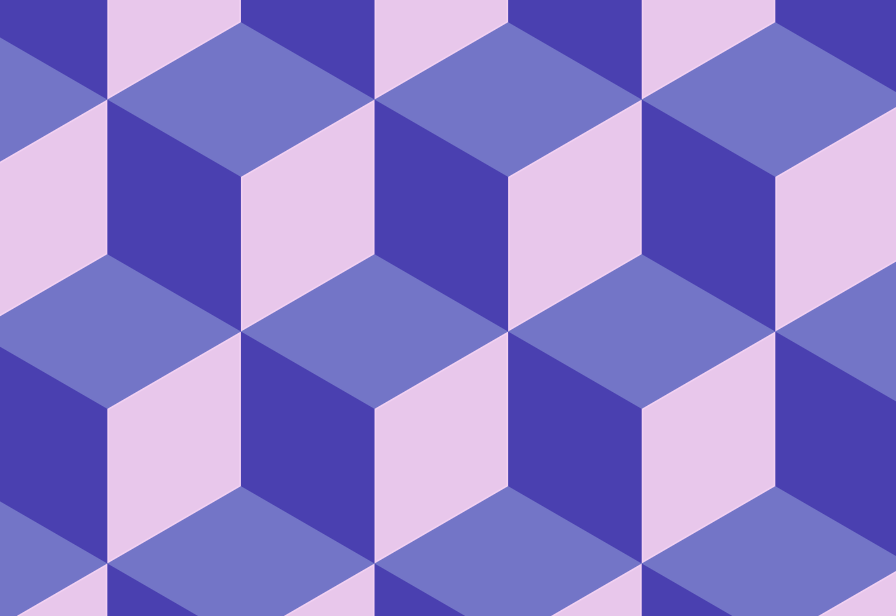
Write a WebGL 1 fragment shader that draws this pattern.

```glsl
precision highp float;
// Tumbling blocks: isometric cubes in staggered rows with three flat faces.

uniform vec2 u_resolution;

const vec2 HALF_TOP = vec2(0.1491, 0.0863);  // half diagonals of a top face
const vec2 ANCHOR = vec2(0.2689, 0.5764);    // centre of one top face
const vec3 TOP_COLOR = vec3(0.45, 0.46, 0.78);
const vec3 LEFT_COLOR = vec3(0.29, 0.25, 0.69);
const vec3 RIGHT_COLOR = vec3(0.91, 0.78, 0.92);
const vec3 RIM_COLOR = vec3(0.95, 0.82, 0.95);
const float RIM_WIDTH = 0.0018;

// Offset from the nearest multiple of the period.
float centered(float x, float period) {
  return mod(x + 0.5 * period, period) - 0.5 * period;
}

// Antialiased coverage of the negative side of a distance.
float coverage(float d, float pixel) {
  return clamp(0.5 - d / pixel, 0.0, 1.0);
}

// Signed distance to the top faces of both staggered rows.
float topDistance(vec2 q) {
  float even = abs(centered(q.x, 2.0)) + abs(centered(q.y, 6.0));
  float odd = abs(centered(q.x - 1.0, 2.0)) + abs(centered(q.y - 3.0, 6.0));
  return (min(even, odd) - 1.0) / length(1.0 / HALF_TOP);
}

// Signed distance to the vertical edges, negative on right faces.
float sideDistance(vec2 q) {
  float strip = abs(centered(q.x - 0.5, 2.0)) - 0.5;
  float row = centered(q.y, 6.0) < 0.0 ? 1.0 : -1.0;
  return strip * row * HALF_TOP.x;
}

void main() {
  float pixel = 1.0 / u_resolution.x;
  vec2 q = (gl_FragCoord.xy * pixel - ANCHOR) / HALF_TOP;
  float top = topDistance(q);
  float side = sideDistance(q);

  // Pale faces carry a hairline lighter rim.
  float inset = min(top, -side);
  float rim = coverage(inset - RIM_WIDTH, pixel);
  vec3 rightFace = mix(RIGHT_COLOR, RIM_COLOR, rim);

  vec3 color = mix(LEFT_COLOR, rightFace, coverage(side, pixel));
  color = mix(color, TOP_COLOR, coverage(top, pixel));
  gl_FragColor = vec4(color, 1.0);
}
```
